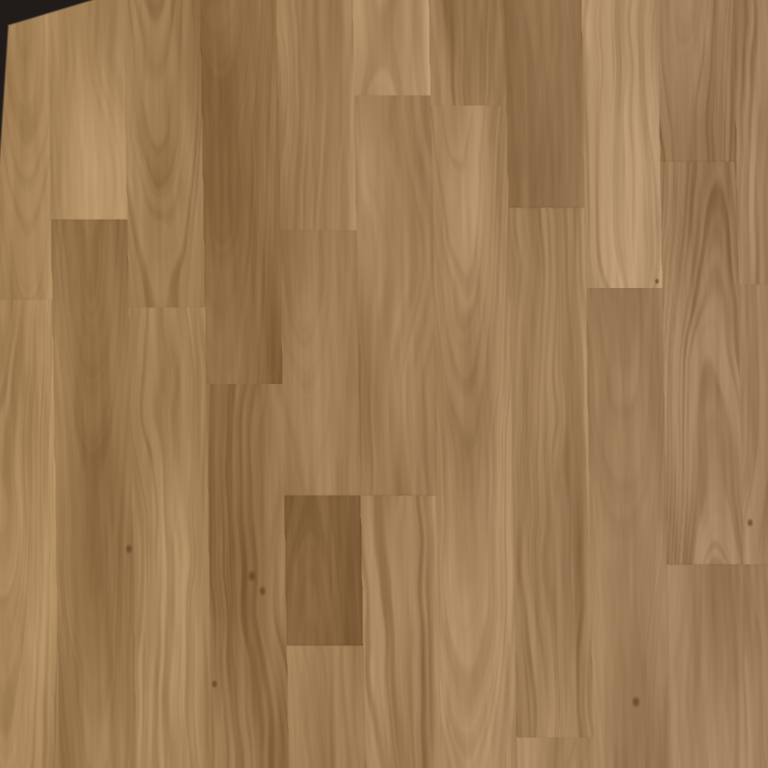
Write a three.js fragment shader that draws this texture.

```glsl
// Oak strip floor: eleven slightly leaning strips cut into boards by staggered joints.
// Each board gets its own tone and grain, either straight or arched, from warped value
// noise; fibres, pale edges, faint seams, knots and a dark furniture foot finish it.

varying vec2 vUv;

const int STRIPS = 11;
const float STRIP_WIDTH = 0.0993;
const float FIRST_SEAM = 0.062;
const float LEAN = 0.016;
const float SEAM_WIDTH = 0.0026;
const float SEAM_DEPTH = 0.10;
const float FIGURE_DEPTH = 0.34;
const float FIBRE_DEPTH = 0.24;
const float MOTTLE_DEPTH = 0.36;
const float SHADE_DEPTH = 0.14;
const float SOFTNESS = 0.0006;
const int KNOTS = 7;

const vec3 DARK_OAK = vec3(0.455, 0.33, 0.19);
const vec3 LIGHT_OAK = vec3(0.755, 0.62, 0.46);
const vec3 KNOT_COLOR = vec3(0.36, 0.25, 0.14);
const vec3 FOOT_COLOR = vec3(0.13, 0.11, 0.10);
const vec3 TINT_LEFT = vec3(1.0, 0.99, 0.94);
const vec3 TINT_RIGHT = vec3(0.995, 1.005, 1.06);

// Joint heights of each strip from the top down; -1 means no joint.
const vec3 JOINTS[STRIPS] = vec3[STRIPS](
  vec3(0.61, -1.0, -1.0), vec3(0.714, -1.0, -1.0), vec3(0.60, -1.0, -1.0),
  vec3(0.50, -1.0, -1.0), vec3(0.70, 0.355, 0.16), vec3(0.876, 0.355, -1.0),
  vec3(0.863, -1.0, -1.0), vec3(0.73, 0.04, -1.0), vec3(0.625, -1.0, -1.0),
  vec3(0.79, 0.265, -1.0), vec3(0.63, 0.265, -1.0));

// Lightness of the boards in each strip from the top down.
const vec4 TONES[STRIPS] = vec4[STRIPS](
  vec4(0.52, 0.64, 0.5, 0.5), vec4(0.74, 0.40, 0.5, 0.5), vec4(0.46, 0.62, 0.5, 0.5),
  vec4(0.33, 0.29, 0.5, 0.5), vec4(0.50, 0.46, 0.18, 0.58), vec4(0.72, 0.54, 0.50, 0.5),
  vec4(0.47, 0.58, 0.5, 0.5), vec4(0.38, 0.42, 0.62, 0.5), vec4(0.80, 0.50, 0.5, 0.5),
  vec4(0.33, 0.50, 0.55, 0.5), vec4(0.46, 0.48, 0.60, 0.5));

float hash(vec2 p) {
  return fract(sin(dot(p, vec2(127.1, 311.7))) * 43758.5);
}

float noise(vec2 p) {
  vec2 cell = floor(p);
  vec2 f = fract(p);
  f = f * f * (3.0 - 2.0 * f);
  float low = mix(hash(cell), hash(cell + vec2(1.0, 0.0)), f.x);
  float high = mix(hash(cell + vec2(0.0, 1.0)), hash(cell + vec2(1.0, 1.0)), f.x);
  return mix(low, high, f.y);
}

// Growth-ring lines of one board; u runs across it, y along it.
float grainFigure(float u, float y, vec2 id) {
  vec2 shift = 40.0 * vec2(hash(id + 3.1), hash(id + 7.7));
  float warp = noise(vec2(u * 1.5, y * 5.0) + shift) - 0.5;
  warp += 0.2 * (noise(vec2(u * 4.0, y * 16.0) + shift) - 0.5);
  float bow = u - mix(0.25, 0.75, hash(id + 1.3));
  float direction = hash(id + 5.9) < 0.5 ? -1.0 : 1.0;
  float straight = u * 13.0 + warp * 5.0;
  float arched = direction * y * 18.0 + bow * bow * 30.0 + warp * 5.0;
  float ring = hash(id + 9.2) < 0.55 ? straight : arched;
  float lines = noise(vec2(ring * 1.4, y * 3.0) + shift);
  lines = mix(lines, noise(vec2(ring * 3.1, y * 5.0) + shift), 0.35);
  return smoothstep(0.25, 0.85, lines) - 0.4;
}

vec3 floorColor(vec2 p) {
  // Strip and board under this point
  float across = (p.x - LEAN * (1.0 - p.y) - FIRST_SEAM) / STRIP_WIDTH + 1.0;
  float strip = clamp(floor(across), 0.0, float(STRIPS - 1));
  float u = across - strip;
  vec3 joints = JOINTS[int(strip)];
  float row = dot(step(vec3(p.y), joints), vec3(1.0));
  vec2 id = vec2(strip, row);
  float tone = TONES[int(strip)][int(row)];

  // Grain, broad mottling, wide shading and fine fibres
  float strength = mix(0.25, 1.0, hash(id + 2.4));
  tone -= FIGURE_DEPTH * strength * grainFigure(u, p.y, id);
  tone += MOTTLE_DEPTH * (noise(vec2(u * 2.0, p.y * 4.0) + 9.0 * id) - 0.5);
  tone += SHADE_DEPTH * (noise(p * 3.0 + 2.0) - 0.5);
  float fibre = noise(vec2(across * 17.0, p.y * 8.0) + 5.0 * id);
  fibre = 0.6 * fibre + 0.4 * noise(vec2(across * 32.0, p.y * 24.0));
  tone -= FIBRE_DEPTH * (fibre - 0.5);

  // Pale edge on some boards
  tone += 0.2 * step(0.72, hash(id + 6.5)) * smoothstep(0.84, 1.0, u);

  // Seams between strips and joints between boards
  float side = min(fract(across), 1.0 - fract(across)) * STRIP_WIDTH;
  vec3 ends = abs(joints - p.y);
  float gap = min(side, min(ends.x, min(ends.y, ends.z)));
  float wear = noise(vec2(strip * 3.0, p.y * 7.0));
  tone -= SEAM_DEPTH * wear * (1.0 - smoothstep(0.0, SEAM_WIDTH, gap));
  return mix(DARK_OAK, LIGHT_OAK, tone);
}

void main() {
  // Four samples smooth every edge
  vec3 color = vec3(0.0);
  for (int i = 0; i < 4; i++) {
    vec2 corner = vec2(mod(float(i), 2.0), floor(float(i) / 2.0)) - 0.5;
    color += 0.25 * floorColor(vUv + corner * 2.0 * SOFTNESS);
  }

  // Scattered knots
  for (int i = 0; i < KNOTS; i++) {
    vec2 seed = vec2(float(i), 4.0);
    vec2 center = vec2(hash(seed), hash(seed + 8.3));
    float radius = mix(0.003, 0.006, hash(seed + 2.7));
    float reach = length((vUv - center) * vec2(1.0, 0.75)) / radius;
    color = mix(color, KNOT_COLOR, 0.7 * (1.0 - smoothstep(0.2, 1.2, reach)));
  }
  color *= mix(TINT_LEFT, TINT_RIGHT, vUv.x);

  // Dark furniture foot: a sloping bar and an upright in the upper left corner
  float drop = 1.0 - vUv.y;
  float bar = drop + 0.3 * vUv.x - 0.036;
  float upright = vUv.x - 0.013 * (1.0 - drop / 0.2);
  float foot = 1.0 - smoothstep(-0.002, 0.002, min(bar, upright));
  gl_FragColor = vec4(mix(color, FOOT_COLOR, foot), 1.0);
}
```
